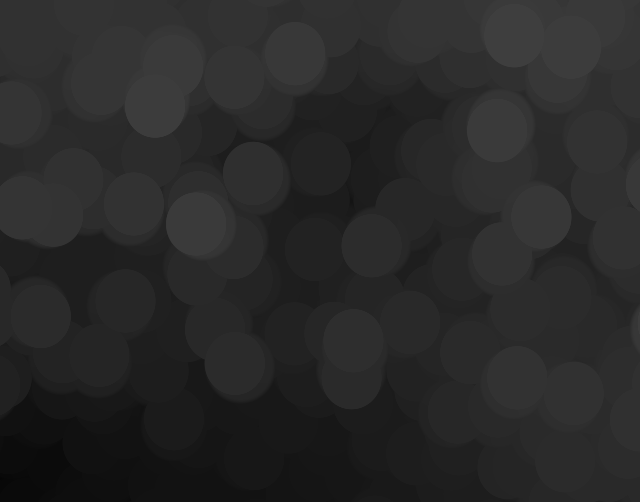
This background is drawn by a Shadertoy shader. Its source:

```glsl
// Dim grey discs overlapping like defocused lights, the brightest one on top.
// Discs sit on a jittered grid; a broad brightness field sets their levels,
// and each has a crisp core with a fainter, shifted halo.
#define CELL 0.070
#define RADIUS 0.064
#define SQUEEZE 0.95
#define EDGE 0.0016
#define BASE 0.113
#define SPARKLE 0.088
#define CREVICE 0.030
#define HALO_WIDTH 0.30
#define HALO_SHIFT 0.22
#define HALO_LEVEL 0.80

float hash(vec2 p) {
    return fract(sin(dot(p, vec2(127.1, 311.7))) * 43758.5453);
}

vec2 hash2(vec2 p) {
    return vec2(hash(p), hash(p + 57.3));
}

float valueNoise(vec2 p) {
    vec2 i = floor(p), f = fract(p);
    f = f * f * (3.0 - 2.0 * f);
    return mix(mix(hash(i), hash(i + vec2(1, 0)), f.x),
               mix(hash(i + vec2(0, 1)), hash(i + vec2(1, 1)), f.x), f.y);
}

// Soft elliptical spot
float glow(vec2 uv, vec2 center, vec2 size) {
    vec2 q = (uv - center) / size;
    return exp(-dot(q, q));
}

// Broad light and shade, uv from 0 to 1
float brightnessField(vec2 uv) {
    float level = BASE;
    level += 0.072 * smoothstep(0.78, 0.94, uv.y);
    level -= 0.042 * smoothstep(0.32, 0.14, uv.y);
    level += 0.098 * glow(uv, vec2(0.98, 0.12), vec2(0.32, 0.26));
    level += 0.055 * glow(uv, vec2(0.93, 0.74), vec2(0.18, 0.18));
    level += 0.060 * glow(uv, vec2(0.76, 0.67), vec2(0.08, 0.10));
    level += 0.055 * glow(uv, vec2(0.33, 0.52), vec2(0.06, 0.06));
    level += 0.050 * glow(uv, vec2(0.09, 0.76), vec2(0.11, 0.13));
    level += 0.045 * glow(uv, vec2(0.26, 0.84), vec2(0.10, 0.08));
    level -= 0.040 * glow(uv, vec2(0.00, 0.05), vec2(0.15, 0.12));
    return level + 0.018 * (valueNoise(uv * 7.0) - 0.5);
}

// Discs stand out most in the middle band
float discContrast(vec2 uv) {
    float band = smoothstep(0.12, 0.38, uv.y) * smoothstep(1.0, 0.82, uv.y);
    return SPARKLE * mix(0.30, 1.0, band);
}

void mainImage(out vec4 fragColor, in vec2 fragCoord) {
    vec2 p = fragCoord / iResolution.y;
    vec2 toUv = vec2(iResolution.y / iResolution.x, 1.0);
    float ground = brightnessField(p * toUv) - CREVICE;
    float grey = ground;

    // Keep the brightest of the nearby discs
    vec2 home = floor(p / CELL);
    for (int j = -2; j <= 2; j++) {
        for (int i = -2; i <= 2; i++) {
            vec2 id = home + vec2(i, j);
            vec2 center = (id + hash2(id)) * CELL;
            vec2 centerUv = center * toUv;
            float level = brightnessField(centerUv)
                        + discContrast(centerUv) * pow(hash(id + 13.7), 4.0);

            vec2 d = (p - center) / vec2(SQUEEZE, 1.0);
            float core = smoothstep(EDGE, -EDGE, length(d) - RADIUS);

            float angle = 6.2832 * hash(id + 91.1);
            vec2 shift = HALO_SHIFT * RADIUS * vec2(cos(angle), sin(angle));
            float beyond = length(d - shift) - RADIUS;
            float halo = HALO_LEVEL * smoothstep(HALO_WIDTH * RADIUS, 0.0, beyond);

            grey = max(grey, mix(ground, level, max(core, halo)));
        }
    }
    fragColor = vec4(vec3(grey), 1.0);
}
```
